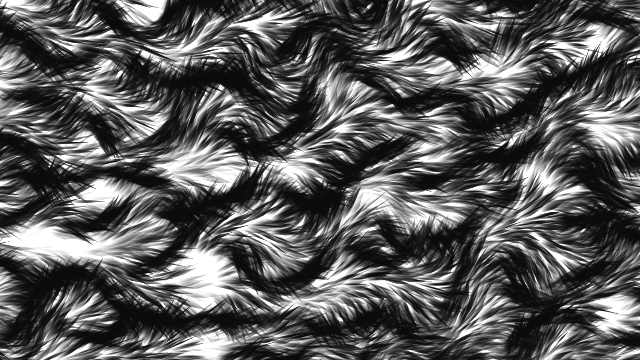
A WebGL 2 fragment shader for this texture:

```glsl
#version 300 es
precision highp float;
// Dark needle bristles fanning along a tightly waving flow over a white ground.

uniform vec2 u_resolution;
out vec4 fragColor;

#define CELL 0.0120            // spacing of bristle roots, in canvas heights
#define MAX_LENGTH 0.138       // longest bristle
#define THIN 0.0022            // half width of the finest bristle
#define WIDE 0.0130            // half width of the broadest plate
#define FLOW_SCALE vec2(5.2, 9.0)
#define FLOW_SWING 3.1         // radians per unit of noise
#define FLOW_BIAS 0.12         // mean direction
#define SPREAD 0.34            // random fanning of single bristles
#define INK_SCALE vec2(6.5, 10.5)
#define INK_RANGE vec2(-0.46, 0.12)
#define OPACITY 0.97
#define BLACK 0.042

// Three random values in 0..1 for an integer cell.
vec3 hash3(vec2 cell, int seed) {
    uvec3 v = uvec3(ivec3(ivec2(cell), seed));
    v = v * 1664525u + 1013904223u;
    v.x += v.y * v.z;
    v.y += v.z * v.x;
    v.z += v.x * v.y;
    v ^= v >> 16u;
    v.x += v.y * v.z;
    v.y += v.z * v.x;
    v.z += v.x * v.y;
    return vec3(v >> 16u) / 65536.0;
}

float cornerSlope(vec2 cell, vec2 offset, int seed) {
    float angle = 6.28318 * hash3(cell, seed).x;
    return dot(vec2(cos(angle), sin(angle)), offset);
}

float gradientNoise(vec2 p, int seed) {
    vec2 i = floor(p), f = p - i;
    vec2 u = f * f * f * (f * (f * 6.0 - 15.0) + 10.0);
    vec2 e = vec2(1.0, 0.0);
    float low = mix(cornerSlope(i, f, seed),
                    cornerSlope(i + e.xy, f - e.xy, seed), u.x);
    float high = mix(cornerSlope(i + e.yx, f - e.yx, seed),
                     cornerSlope(i + e.xx, f - e.xx, seed), u.x);
    return mix(low, high, u.y);
}

// Direction of growth, kept pointing to the right.
float flowAngle(vec2 p) {
    float swing = FLOW_SWING * gradientNoise(p * FLOW_SCALE, 11);
    return clamp(FLOW_BIAS + swing, -1.2, 1.2);
}

// Opacity of one bristle; d is measured from its root.
float bristle(vec2 d, float angle, float len, float halfWidth, float pixel) {
    vec2 dir = vec2(cos(angle), sin(angle));
    float t = dot(d, dir) / len;
    float y = dot(d, vec2(-dir.y, dir.x));
    float w = halfWidth * min(1.0, (1.0 - t) * 2.8);
    float cover = clamp((w - abs(y)) / pixel + 0.5, 0.0, 1.0);
    float along = smoothstep(0.0, 0.65, t) * step(t, 1.0);
    // Broad plates are shaded from one edge, fine bristles are solid.
    float across = mix(0.15, 0.9, clamp(0.5 - 0.5 * y / halfWidth, 0.0, 1.0));
    float solid = smoothstep(0.8 * WIDE, THIN, halfWidth);
    return cover * along * mix(across, 1.0, solid);
}

void main() {
    vec2 p = gl_FragCoord.xy / u_resolution.y;
    float pixel = 1.0 / u_resolution.y;
    vec2 home = floor(p / CELL);
    int reach = int(ceil(MAX_LENGTH / CELL));
    float light = 1.0;

    // Every bristle grows rightward, so roots lie mostly to the left.
    for (int j = -reach; j <= reach; j++) {
        for (int i = -reach; i <= 1; i++) {
            vec2 cell = home + vec2(i, j);
            vec3 place = hash3(cell, 1);
            vec2 root = (cell + place.xy) * CELL;
            vec2 d = p - root;
            float len = MAX_LENGTH * mix(0.4, 0.97, place.z);
            if (dot(d, d) > len * len * 1.03) continue;

            vec3 form = hash3(cell, 2);
            float angle = flowAngle(root) + SPREAD * (form.x - 0.5);
            float halfWidth = mix(THIN, WIDE, form.y * form.y);
            float shade = bristle(d, angle, len, halfWidth, pixel);
            if (shade <= 0.0) continue;

            // Ink thins out to leave bare patches.
            float ink = smoothstep(INK_RANGE.x, INK_RANGE.y,
                                   gradientNoise(root * INK_SCALE, 23));
            light *= 1.0 - OPACITY * mix(0.65, 1.0, form.z) * ink * shade;
        }
    }

    light = min(1.0, light * 1.2);
    fragColor = vec4(vec3(mix(BLACK, 1.0, light)), 1.0);
}
```
